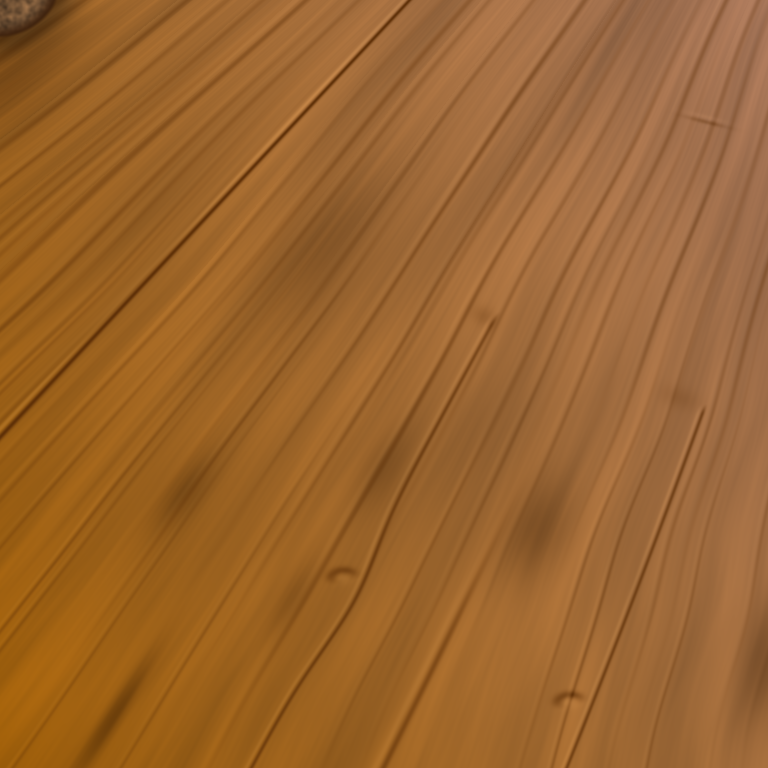
This texture is drawn by a three.js fragment shader. Its source:

```glsl
varying vec2 vUv;

vec2 hash2(vec2 p) {
  vec3 q = fract(p.xyx * vec3(0.1031, 0.1030, 0.0973));
  q += dot(q, q.yzx + 33.33);
  return fract((q.xx + q.yz) * q.zy);
}

float corner(vec2 cell, vec2 f, vec2 o) {
  return dot(hash2(cell + o) * 2.0 - 1.0, f - o);
}

float gradientNoise(vec2 p) {
  vec2 i = floor(p), f = p - i;
  vec2 u = f * f * f * (f * (f * 6.0 - 15.0) + 10.0);
  float low = mix(corner(i, f, vec2(0.0)), corner(i, f, vec2(1.0, 0.0)), u.x);
  float high = mix(corner(i, f, vec2(0.0, 1.0)), corner(i, f, vec2(1.0)), u.x);
  return mix(low, high, u.y);
}

float bell(float x) {
  return exp(-x * x);
}

// Soft spot stretched along the grain
float spot(vec2 p, vec2 center, vec2 size, vec2 along) {
  vec2 d = p - center;
  return bell(length(vec2(dot(d, vec2(along.y, -along.x)), dot(d, along)) / size));
}

// Positive in the dark cut, negative on its lit left edge
float groove(float s, float width) {
  return bell(s / width) - 0.3 * bell(s / width - 2.2);
}

// Small knot: dark upper arc around a lighter core
float knot(vec2 p, vec2 center) {
  vec2 d = (p - center) / vec2(0.019, 0.013);
  float ring = bell((length(d) - 0.8) * 2.5);
  return ring * smoothstep(-0.6, 0.8, d.y - 0.4 * d.x) - 0.3 * bell(length(d) * 1.6);
}

void main() {
  vec2 p = vUv;

  // Grain fans out from a far point at the upper right
  vec2 away = vec2(1.33, 1.85) - p;
  float fan = away.x / away.y;
  float scale = away.y * inversesqrt(1.0 + fan * fan);
  vec2 along = normalize(away);
  float bend = 0.014 * gradientNoise(vec2(fan * 4.0, p.y * 4.0 + 7.0));
  float grain = fan + bend;

  // Light falls from warm amber to a paler sheen
  float sheen = 0.65 * p.x + 0.35 * p.y;
  vec3 wood = mix(vec3(0.605, 0.36, 0.035), vec3(0.645, 0.455, 0.345), sheen);

  // Broad bands, streaks and fine fibres
  float tone = 0.13 * gradientNoise(vec2(grain * 9.0, p.y * 3.5));
  tone += 0.12 * gradientNoise(vec2(grain * 26.0 + 3.0, p.y * 2.6));
  tone += 0.08 * gradientNoise(vec2(grain * 62.0, p.y * 3.0 + 5.0));
  tone += 0.05 * gradientNoise(vec2(grain * 130.0, p.y * 7.0));
  tone += 0.035 * gradientNoise(vec2(grain * 270.0, p.y * 12.0));

  // Stains
  float stain = 0.25 * spot(p, vec2(0.70, 0.31), vec2(0.04, 0.07), along);
  stain += 0.28 * spot(p, vec2(1.0, 0.14), vec2(0.035, 0.09), along);
  stain += 0.16 * spot(p, vec2(0.50, 0.39), vec2(0.025, 0.06), along);
  stain += 0.14 * spot(p, vec2(0.42, 0.68), vec2(0.04, 0.11), along);
  stain += 0.18 * spot(p, vec2(0.38, 0.22), vec2(0.018, 0.06), along);
  stain += 0.22 * spot(p, vec2(0.24, 0.36), vec2(0.02, 0.06), along);
  stain += 0.32 * spot(p, vec2(0.15, 0.07), vec2(0.012, 0.10), along);
  stain += 0.30 * spot(p, vec2(0.0, 0.90), vec2(0.06, 0.12), along);
  wood *= 1.0 + tone - stain * vec3(0.9, 1.0, 1.25);

  // Scattered hairlines, two layers of irregular spacing
  float cut = 0.0;
  for (int i = 0; i < 2; i++) {
    float layer = float(i);
    float lane = grain * (17.0 + 12.0 * layer);
    vec2 h = hash2(vec2(floor(lane), 11.0 + 23.0 * layer));
    float s = (fract(lane) - 0.25 - 0.5 * h.x) / (17.0 + 12.0 * layer) * scale;
    float run = bell((p.y - h.y) / (0.22 + 0.2 * h.x));
    cut += (0.35 - 0.1 * layer) * run * groove(s, 0.0022 + 0.0015 * h.y);
  }

  // Long cracks with abrupt upper ends
  float kink = 0.010 * bell((p.y - 0.22) / 0.09);
  float midEnd = 1.0 - smoothstep(0.575, 0.595, p.y);
  float rightEnd = 1.0 - smoothstep(0.46, 0.475, p.y);
  float lowEnd = 1.0 - smoothstep(0.12, 0.40, p.y);
  cut += 0.65 * midEnd * groove((fan - 0.542 + kink) * scale, 0.0028);
  cut += 0.65 * rightEnd * groove((fan - 0.320 + 0.045 * p.y) * scale, 0.0026);
  cut += 0.55 * lowEnd * groove((fan - 0.449 + 0.027 * p.y) * scale, 0.0045);

  // Pressed ends and knots
  cut += 0.22 * spot(p, vec2(0.63, 0.588), vec2(0.016, 0.012), along);
  cut += 0.18 * spot(p, vec2(0.885, 0.482), vec2(0.025, 0.014), along);
  cut += 0.6 * knot(p, vec2(0.447, 0.247)) + 0.6 * knot(p, vec2(0.742, 0.085));
  float ridge = p.y - 0.841 + 0.25 * (p.x - 0.92);
  cut += 0.35 * groove(ridge, 0.003) * bell((p.x - 0.92) / 0.025);

  // Board seam, narrowing with distance
  float seam = groove((fan - 0.937) * scale, mix(0.0042, 0.0024, p.y));
  cut += 0.95 * seam;
  wood = mix(wood, vec3(0.36, 0.18, 0.025), clamp(cut, 0.0, 1.0));
  wood += vec3(0.28, 0.24, 0.17) * clamp(-cut, 0.0, 0.5);

  // Rough rounded object at the upper left corner
  float rim = length((p - vec2(-0.005, 1.025)) / vec2(0.083, 0.073));
  float rough = gradientNoise(p * 75.0) + 0.5 * gradientNoise(p * 160.0);
  vec3 husk = vec3(0.43, 0.31, 0.20) * (1.0 + 0.7 * rough);
  husk = mix(husk, vec3(0.24, 0.13, 0.05), smoothstep(0.78, 1.0, rim));
  wood *= 1.0 - 0.35 * bell((rim - 1.0) / 0.35);
  wood = mix(husk, wood, smoothstep(0.96, 1.04, rim));

  gl_FragColor = vec4(clamp(wood, 0.0, 1.0), 1.0);
}
```
